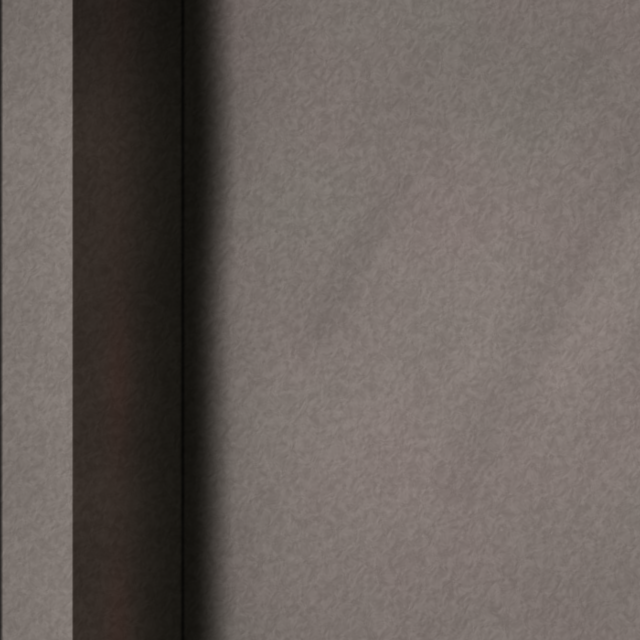
Write a three.js fragment shader that draws this texture.

```glsl
// Grainy taupe plaster wall beside a dark vertical recess and a pale pillar strip.
#define STRIP_EDGE 0.1135
#define SEAM_X 0.2855
#define SHADOW_END 0.375
#define GRAIN_SCALE 170.0
#define GRAIN_AMOUNT 0.085
#define MOTTLE_AMOUNT 0.07
#define WALL_COLOR vec3(0.496, 0.460, 0.442)
#define STRIP_COLOR vec3(0.480, 0.449, 0.430)
#define RECESS_COLOR vec3(0.205, 0.175, 0.155)
#define DEEP_COLOR vec3(0.085, 0.078, 0.064)

varying vec2 vUv;

float hash(vec2 p) {
  vec3 q = fract(vec3(p.xyx) * 0.1031);
  q += dot(q, q.yzx + 33.33);
  return fract((q.x + q.y) * q.z);
}

float noise(vec2 p) {
  vec2 i = floor(p), f = fract(p);
  f = f * f * (3.0 - 2.0 * f);
  return mix(mix(hash(i), hash(i + vec2(1.0, 0.0)), f.x),
             mix(hash(i + vec2(0.0, 1.0)), hash(i + 1.0), f.x), f.y);
}

// Layered noise centred on zero
float fbm(vec2 p) {
  float sum = 0.0, amp = 0.5;
  for (int i = 0; i < 4; i++) {
    sum += amp * (noise(p) - 0.5);
    p = mat2(0.8, 0.6, -0.6, 0.8) * p * 2.03 + 7.1;
    amp *= 0.5;
  }
  return sum;
}

// Soft stroke between two points
float streak(vec2 p, vec2 a, vec2 b, float width) {
  vec2 d = b - a;
  float t = clamp(dot(p - a, d) / dot(d, d), 0.0, 1.0);
  float dist = length(p - a - d * t) / width;
  return exp(-dist * dist);
}

// Fine fibrous grain, tilted off the axes
float grain(vec2 p) {
  vec2 q = mat2(0.82, 0.57, -0.57, 0.82) * p * GRAIN_SCALE;
  q += 1.2 * vec2(noise(p * 60.0), noise(p * 60.0 + 31.0));
  return 0.65 * (noise(q * vec2(1.25, 0.8)) - 0.5)
       + 0.35 * (noise(q * 1.9 + 17.0) - 0.5);
}

vec3 wall(vec2 p) {
  // Broad light, dimmer at the top and brighter low down
  float light = 1.0 - 0.05 * smoothstep(0.55, 1.0, p.y);
  light += 0.035 * exp(-dot(p - vec2(0.72, 0.42), p - vec2(0.72, 0.42)) / 0.08);
  light -= 0.035 * smoothstep(0.28, 0.0, p.y);

  // Diagonal trowel marks
  light -= 0.055 * streak(p, vec2(0.49, 0.48), vec2(0.62, 0.71), 0.028);
  light -= 0.045 * streak(p, vec2(0.72, 0.26), vec2(1.02, 0.78), 0.045);
  light += 0.035 * streak(p, vec2(0.88, 0.42), vec2(1.0, 0.66), 0.05);
  vec2 along = mat2(0.87, 0.5, -0.5, 0.87) * p;
  light += MOTTLE_AMOUNT * fbm(along * vec2(9.0, 4.0));

  // Shadow cast out of the seam
  float wobble = 0.012 * (noise(vec2(2.0, p.y * 4.0)) - 0.5);
  float lit = smoothstep(SEAM_X + 0.016, SHADOW_END, p.x + wobble);
  light -= 0.15 * exp(-max(p.x - 0.35, 0.0) / 0.055);
  vec3 tint = vec3(1.0) + vec3(0.02, -0.01, 0.005) * fbm(p * 6.0 + 4.0) * 2.0;
  return mix(DEEP_COLOR, WALL_COLOR * light * tint, lit);
}

vec3 recess(vec2 p) {
  float depth = smoothstep(STRIP_EDGE + 0.04, SEAM_X, p.x);
  vec3 color = mix(RECESS_COLOR, DEEP_COLOR * 1.2, depth);
  color.r += 0.025 * exp(-pow((p.x - 0.185) / 0.02, 2.0)) * noise(vec2(1.0, p.y * 5.0));
  color *= 1.0 - 0.22 * smoothstep(0.75, 1.0, p.y);
  return color * (1.0 + 0.15 * fbm(p * 9.0));
}

vec3 strip(vec2 p) {
  float light = 1.0 + 0.06 * fbm(p * 8.0 + 3.0);
  light += 0.05 * smoothstep(0.03, STRIP_EDGE, p.x);
  light -= 0.06 * smoothstep(0.8, 1.0, p.y);
  light *= mix(0.35, 1.0, smoothstep(0.0, 0.006, p.x));
  return STRIP_COLOR * light;
}

void main() {
  vec2 p = vUv;
  float soft = 0.0022;

  // Three vertical bands
  vec3 color = mix(strip(p), recess(p), smoothstep(-soft, soft, p.x - STRIP_EDGE));
  color = mix(color, wall(p), smoothstep(-soft, soft, p.x - SEAM_X));

  // Thin black seam at the corner
  color *= 1.0 - 0.6 * exp(-pow((p.x - SEAM_X) / 0.003, 2.0));

  // Grain follows the brightness of the surface
  float level = dot(color, vec3(0.333));
  color += GRAIN_AMOUNT * grain(p) * (0.2 + 1.7 * level);
  gl_FragColor = vec4(color, 1.0);
}
```
